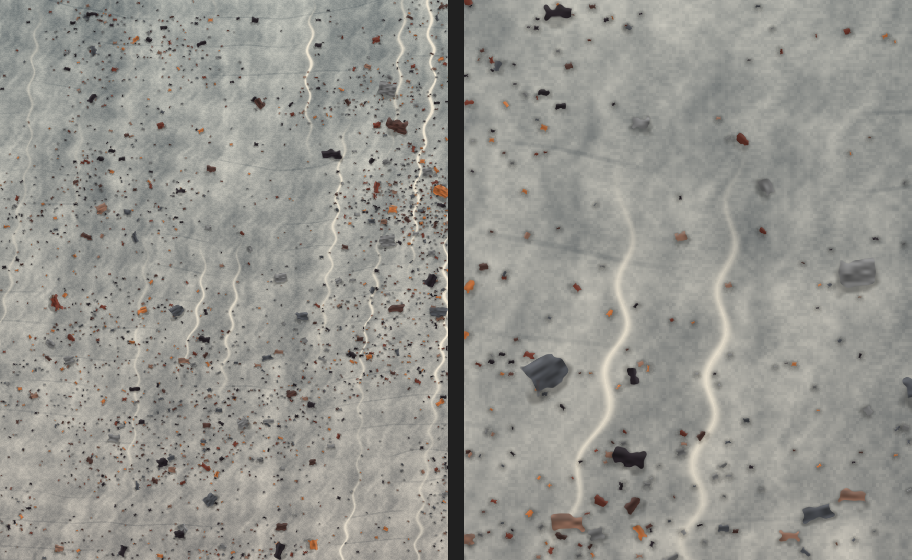
Left: the whole. Right: its middle third, enlarged.
This texture is drawn by a Shadertoy shader. Its source:

```glsl
// Rippled pale sand under shallow water, with wavy light lines and scattered debris.
#define RIPPLES 19.0        // sand ripples per canvas height
#define LINE_SPACING 0.078  // distance between light lines
#define LINE_GLOW 0.85      // strength of the light lines
#define WIGGLE 0.0045       // sideways swing of the lines at each ripple
#define LEAN 0.10           // slant of the lines
#define SAND_CONTRAST 1.0
#define DEBRIS 0.36         // overall amount of debris
#define SAND_DARK vec3(0.445, 0.455, 0.455)
#define SAND_LIGHT vec3(0.79, 0.775, 0.735)
#define SUNLIT vec3(0.97, 0.93, 0.85)

const float PI = 3.14159;
const vec3 DEBRIS_COLORS[7] = vec3[7](
    vec3(0.11, 0.09, 0.11), vec3(0.25, 0.26, 0.28), vec3(0.26, 0.17, 0.15),
    vec3(0.37, 0.17, 0.13), vec3(0.40, 0.40, 0.40), vec3(0.47, 0.34, 0.28),
    vec3(0.66, 0.37, 0.19));

float hash(vec2 p) {
    return fract(sin(dot(p, vec2(127.1, 311.7))) * 43758.5453);
}

float noise(vec2 p) {
    vec2 i = floor(p), f = fract(p);
    f = f * f * (3.0 - 2.0 * f);
    return mix(mix(hash(i), hash(i + vec2(1, 0)), f.x),
               mix(hash(i + vec2(0, 1)), hash(i + vec2(1, 1)), f.x), f.y);
}

// Ripple phase: nearly level bands, bent by slow noise
float ripplePhase(vec2 p) {
    return RIPPLES * (p.y - 0.05 * p.x * (1.0 - p.y)) + 1.3 * noise(p * vec2(4.0, 3.0))
         + 0.25 * noise(p * 16.0);
}

// Bright wavy lines, each fading in and out along its length
float lightLines(vec2 q) {
    float column = floor(q.x / LINE_SPACING), glow = 0.0;
    for (float k = -1.0; k <= 1.0; k++) {
        float id = column + k;
        float center = (id + 0.25 + 0.5 * hash(vec2(id, 3.0))) * LINE_SPACING;
        center += 0.022 * (noise(vec2(id * 7.3, q.y * 7.0)) - 0.5);
        float strength = smoothstep(0.38, 0.92, noise(vec2(id * 5.7 + 2.0, q.y * 4.5)));
        strength *= 0.4 + 0.6 * smoothstep(0.2, 0.5, q.x);
        float d = q.x - center;
        float width = 0.0016 + 0.0022 * noise(vec2(id * 3.1, q.y * 35.0));
        float core = exp(-d * d / (width * width));
        float halo = exp(-abs(d) / 0.010) * (d < 0.0 ? 0.35 : 0.22);
        glow += strength * (core + halo);
    }
    return glow;
}

vec3 sand(vec2 p) {
    float phase = ripplePhase(p);
    float swing = sin(2.0 * PI * phase);
    vec2 q = p;
    q.x += WIGGLE * swing - LEAN * (p.y - 0.5) + 0.025 * (noise(p * 6.0 + 9.0) - 0.5);

    // Streaks drawn out along the lines, then finer ones crossing them
    float tone = 0.50;
    tone += 0.36 * (noise(q * vec2(24.0, 7.0)) - 0.5);
    tone += 0.36 * (noise(q * vec2(58.0, 15.0) + 4.0) - 0.5);
    vec2 slant = vec2(q.x - 0.45 * q.y, q.y + 0.3 * q.x);
    tone += 0.28 * (noise(slant * vec2(120.0, 34.0)) - 0.5);
    tone += 0.22 * (noise(p * 210.0) - 0.5);
    tone += 0.14 * (hash(floor(p * 512.0)) - 0.5);

    // Ripple shading with a thin broken seam
    float seam = abs(fract(phase) - 0.5) / RIPPLES;
    float broken = smoothstep(0.35, 0.7, noise(p * vec2(9.0, 14.0) + 20.0));
    tone += 0.07 * swing - 0.19 * broken * smoothstep(0.0024, 0.0004, seam);
    tone -= 0.13 * smoothstep(0.45, 0.0, p.x) * smoothstep(0.6, 1.0, p.y);

    vec3 color = mix(SAND_DARK, SAND_LIGHT, 0.5 + SAND_CONTRAST * (tone - 0.5));
    color += mix(vec3(0.012, -0.002, -0.01), vec3(-0.016, 0.004, 0.008), p.y);
    return mix(color, SUNLIT, clamp(LINE_GLOW * lightLines(q), 0.0, 0.9));
}

// Drifts of debris, gathered along the ripples and heaped at the right
float debrisDensity(vec2 p) {
    float patches = smoothstep(0.35, 0.8, noise(p * vec2(6.0, 11.0) + 31.0));
    float rows = 0.7 + 0.3 * sin(2.0 * PI * ripplePhase(p));
    vec2 heap = (p - vec2(0.78, 0.63)) / vec2(0.09, 0.10);
    return (0.25 + 1.15 * patches) * rows * (0.7 + 0.6 * p.x) + 1.8 * exp(-dot(heap, heap));
}

// One layer of rough chips and sticks, one candidate in each grid cell
void scatter(inout vec3 color, vec2 p, float cells, float amount, float seed) {
    float soft = 0.8 / iResolution.y;
    for (int k = 0; k < 9; k++) {
        vec2 cell = floor(p * cells) + vec2(k % 3, k / 3) - 1.0;
        vec2 key = cell + seed * 17.0;
        vec2 center = (cell + 0.2 + 0.6 * vec2(hash(key), hash(key + 5.3))) / cells;
        if (hash(key + 11.9) > amount * debrisDensity(center)) continue;

        float turn = hash(key + 2.7) * 2.0 - 1.0;
        float angle = 0.5 * PI * turn * abs(turn);
        mat2 spin = mat2(cos(angle), -sin(angle), sin(angle), cos(angle));
        float halfLength = mix(0.13, 0.31, pow(hash(key + 8.1), 2.0)) / cells;
        vec2 size = halfLength * vec2(1.0, mix(0.22, 0.75, hash(key + 6.4)));
        vec2 local = spin * (p - center);
        float rough = halfLength * 0.45 * (noise(local / halfLength * 2.2 + key) - 0.5);
        vec2 b = abs(local) - size * 0.75;
        float d = length(max(b, 0.0)) + min(max(b.x, b.y), 0.0) - 0.25 * size.y + rough;

        float pick = hash(key + 14.2);
        vec3 chip = DEBRIS_COLORS[int(pow(pick, 1.25) * 6.99)];
        chip *= 0.7 + 0.6 * noise(local * vec2(180.0, 420.0) + key);
        chip += 0.10 * smoothstep(0.0, size.y, local.y);
        color *= 1.0 - 0.28 * smoothstep(0.003, -0.001, d + 0.3 * local.y);
        color = mix(color, chip, 0.92 * smoothstep(soft, -soft, d));
    }
}

void mainImage(out vec4 fragColor, in vec2 fragCoord) {
    vec2 p = fragCoord / iResolution.y;
    vec3 color = sand(p);
    // Specks first, the largest pieces on top
    for (float layer = 0.0; layer < 5.0; layer++) {
        float cells = 150.0 * pow(0.56, layer);
        scatter(color, p, cells, DEBRIS * (0.55 + 0.08 * layer), layer + 1.0);
    }
    fragColor = vec4(clamp(color, 0.0, 1.0), 1.0);
}
```
